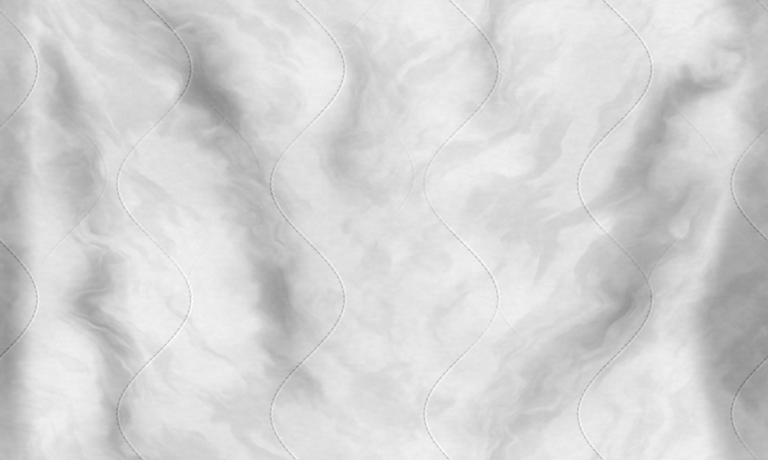
Reproduce this texture procedurally as a Shadertoy shader.

```glsl
const float TAU = 6.2831853;
const vec3 SILK = vec3(0.93);
const float LINES = 5.0;      // stitched columns across the canvas
const float SWAY = 0.048;     // sideways swing of a column
const float STITCHES = 110.0; // stitches over the canvas height
const int FOLD_COUNT = 11;

// Fold centre, lean (dx/dy) and half length
const vec4 FOLD_PLACE[FOLD_COUNT] = vec4[](
    vec4(0.10, 0.62, -0.13, 0.33), vec4(0.155, 0.20, -0.10, 0.20),
    vec4(0.24, 0.88, -0.20, 0.14), vec4(0.32, 0.60, -0.22, 0.28),
    vec4(0.38, 0.27, -0.10, 0.15), vec4(0.455, 0.78, -0.05, 0.22),
    vec4(0.645, 0.88, 0.05, 0.16), vec4(0.87, 0.74, 0.35, 0.17),
    vec4(0.85, 0.46, 0.25, 0.20), vec4(0.74, 0.20, 0.50, 0.17),
    vec4(0.945, 0.90, 0.25, 0.10));
// Fold half width and depth of shade
const vec2 FOLD_SHAPE[FOLD_COUNT] = vec2[](
    vec2(0.030, 0.17), vec2(0.030, 0.13), vec2(0.045, 0.13),
    vec2(0.045, 0.14), vec2(0.035, 0.09), vec2(0.030, 0.10),
    vec2(0.025, 0.11), vec2(0.030, 0.14), vec2(0.045, 0.13),
    vec2(0.060, 0.10), vec2(0.025, 0.16));

float hash(vec2 p) {
    vec3 q = fract(p.xyx * 0.1031);
    q += dot(q, q.yzx + 33.33);
    return fract((q.x + q.y) * q.z);
}

// Value noise that wraps after a whole number of cells
float noise(vec2 uv, vec2 cells) {
    vec2 p = uv * cells;
    vec2 i = floor(p), f = p - i;
    f = f * f * (3.0 - 2.0 * f);
    vec2 a = mod(i, cells), b = mod(i + 1.0, cells);
    return mix(mix(hash(a), hash(vec2(b.x, a.y)), f.x),
               mix(hash(vec2(a.x, b.y)), hash(b), f.x), f.y);
}

float fbm(vec2 uv, vec2 cells, int octaves) {
    float sum = 0.0, total = 0.0, amp = 1.0;
    for (int i = 0; i < octaves; i++) {
        sum += amp * noise(uv, cells);
        total += amp;
        amp *= 0.55;
        cells *= 2.0;
    }
    return sum / total;
}

// Streaks leaning outwards on each half of the cloth
float streaks(vec2 uv, vec2 cells) {
    float falling = fbm(vec2(2.0 * uv.x + uv.y, uv.x - uv.y), cells, 4);
    float rising = fbm(vec2(2.0 * uv.x - uv.y, uv.x + uv.y), cells, 4);
    return mix(rising, falling, 0.5 + 0.5 * sin(TAU * uv.x));
}

float foldShade(vec2 uv, vec4 place, vec2 shape) {
    vec2 d = uv - place.xy;
    d -= round(d);
    float across = (d.x - place.z * d.y) / shape.x;
    float along = d.y / place.w;
    return shape.y * exp(-across * across - along * along * along * along);
}

// Deep shade that runs over the left and right borders
float borderShade(vec2 uv, float depth) {
    float x = uv.x - round(uv.x);
    float low = cos(TAU * (uv.y - 0.25));
    float reach = 0.06 + 0.03 * low;
    float band = smoothstep(-reach - 0.02, -reach + 0.025, x)
               * (1.0 - smoothstep(0.012, 0.055, x));
    return band * depth * (1.0 + 0.22 * low);
}

// Wavy seam: pale thread beside a small dotted shadow
float stitching(vec2 uv, float shift, float crest, float aspect, float pixel) {
    float angle = 2.0 * TAU * (uv.y - crest);
    float x = (uv.x - shift - SWAY * cos(angle)) * LINES;
    float slope = SWAY * 2.0 * TAU * aspect * sin(angle);
    float d = (x - round(x)) / LINES * aspect / sqrt(1.0 + slope * slope);
    float travel = uv.y - 0.0065 * sin(2.0 * angle);
    float beat = 0.5 + 0.5 * cos(TAU * STITCHES * travel);
    float w = 0.0022 + 0.5 * pixel;
    float shadow = 1.0 - smoothstep(0.0, w, abs(d));
    float thread = 1.0 - smoothstep(0.0, w, abs(d - 0.0045));
    return thread * (0.35 + 0.65 * beat) * 0.07 - shadow * (0.3 + 0.7 * beat) * 0.14;
}

void mainImage(out vec4 fragColor, in vec2 fragCoord) {
    vec2 uv = fragCoord / iResolution.xy;
    float aspect = iResolution.x / iResolution.y;
    float pixel = 1.0 / iResolution.y;

    // Folds with ragged outlines
    vec2 warp = vec2(fbm(uv, vec2(9.0, 6.0), 4), fbm(uv + 0.37, vec2(7.0, 5.0), 4)) - 0.5;
    vec2 cloth = uv + warp * vec2(0.07, 0.10);
    float streak = streaks(uv + 0.3 * warp, vec2(8.0, 4.0));
    float folds = 0.0;
    for (int i = 0; i < FOLD_COUNT; i++)
        folds += foldShade(cloth, FOLD_PLACE[i], FOLD_SHAPE[i]);
    float shade = folds * mix(0.45, 1.35, smoothstep(0.3, 0.65, streak));
    float edge = borderShade(uv + 0.3 * warp * vec2(0.07, 0.10), 0.19);
    shade = max(shade, edge * (0.8 + 0.4 * streak)) + 0.15 * min(shade, edge);

    // Faint creases and broad clouds
    float crease = streaks(uv + 0.1 * warp, vec2(14.0, 5.0));
    shade += 0.05 * smoothstep(0.5, 0.72, crease);
    shade += 0.05 * smoothstep(0.48, 0.72, fbm(cloth, vec2(5.0, 3.0), 5));
    shade -= folds * 0.35 * smoothstep(0.56, 0.72, 1.0 - crease);

    // Fine weave
    float weave = noise(uv, vec2(300.0, 180.0)) + noise(uv, vec2(90.0, 170.0)) - 1.0;
    weave += 0.7 * (noise(uv, vec2(120.0, 72.0)) - 0.5);

    // Main seams and their weak echoes
    float wear = smoothstep(0.25, 0.6, noise(uv, vec2(11.0, 7.0)));
    float seams = stitching(uv, 0.0, 0.85, aspect, pixel) * mix(0.45, 1.0, wear);
    seams += stitching(uv, 0.09, 0.62, aspect, pixel) * 0.3 * (1.0 - wear);

    fragColor = vec4(SILK - shade + 0.016 * weave + seams, 1.0);
}
```
